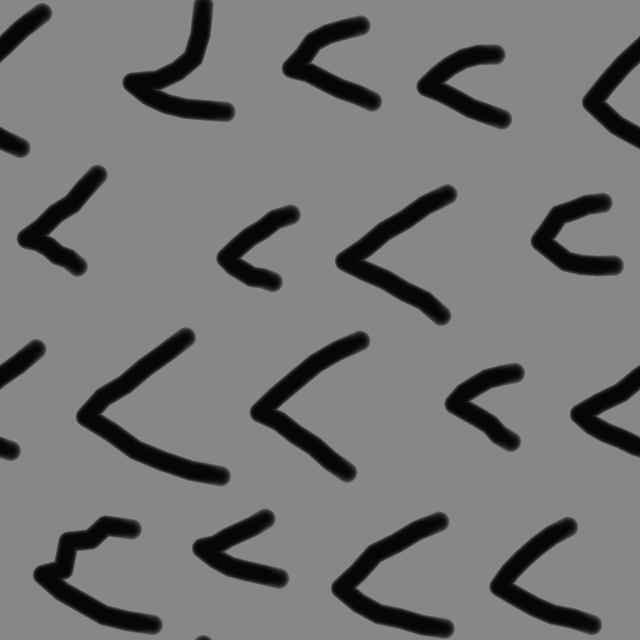
Reproduce this pattern procedurally as a WebGL 2 fragment shader.

```glsl
#version 300 es
precision highp float;
// Scattered black brush chevrons, all pointing left, on a flat grey ground; tiles seamlessly.

uniform vec2 u_resolution;
out vec4 fragColor;

// Three random values per cell of a 4 by 4 grid that wraps
vec3 hash(vec2 cell, uint salt) {
    uvec3 v = uvec3(uvec2(ivec2(cell) & 3), salt) * 1664525u + 1013904223u;
    v.x += v.y * v.z;
    v.y += v.z * v.x;
    v.z += v.x * v.y;
    v ^= v >> 16u;
    v.x += v.y * v.z;
    v.y += v.z * v.x;
    v.z += v.x * v.y;
    return vec3(v >> 8u) / 16777216.0;
}

vec2 direction(float angle) {
    return vec2(cos(angle), sin(angle));
}

float segmentDistance(vec2 p, vec2 a, vec2 b) {
    vec2 ab = b - a;
    float along = clamp(dot(p - a, ab) / dot(ab, ab), 0.0, 1.0);
    return length(p - a - ab * along);
}

// Ink of one hand-drawn arm from the origin to the tip, bowed to the outer side
float arm(vec2 p, vec2 tip, float outerSide, vec2 cell, uint salt) {
    const float radius = 0.067;
    vec2 outward = outerSide * normalize(vec2(-tip.y, tip.x));
    vec3 habit = hash(cell, salt);
    float bow = mix(-0.03, 0.07, habit.x);
    float wobble = habit.y > 0.94 ? 0.2 : 0.03;
    float dist = 9.0;
    vec2 start = vec2(0.0);
    for (int i = 1; i <= 5; i++) {
        float t = float(i) / 5.0;
        float jitter = wobble * (hash(cell, salt + uint(i)).x - 0.5);
        vec2 end = tip * t + outward * (bow * 4.0 * t * (1.0 - t) + jitter);
        dist = min(dist, segmentDistance(p, start, end));
        start = end;
    }
    // The brush edge is softer around the tip
    float hardness = mix(2.5, 6.0, smoothstep(0.0, 2.0 * radius, length(p - start)));
    return 1.0 - pow(min(dist / radius, 1.0), hardness);
}

// Two arms opening to the right, centred near the middle of the cell
float chevron(vec2 p, vec2 cell) {
    vec3 shape = hash(cell, 1u);
    vec3 lowerShape = hash(cell, 2u);
    float size = mix(0.42, 0.82, shape.x);
    float lowerAngle = mix(0.75, 0.15, mix(lowerShape.x, lowerShape.y, 0.6));
    vec2 upper = size * direction(mix(0.42, 0.82, shape.y));
    vec2 lower = size * mix(0.6, 1.3, lowerShape.x) * direction(-lowerAngle);
    vec2 middle = 0.5 * vec2(max(upper.x, lower.x), upper.y + lower.y);
    vec2 apex = 0.5 + 0.24 * (hash(cell, 3u).xy - 0.5) - middle;
    return max(arm(p - apex, upper, 1.0, cell, 10u),
               arm(p - apex, lower, -1.0, cell, 20u));
}

void main() {
    vec2 p = 4.0 * gl_FragCoord.xy / u_resolution;
    float ink = 0.0;

    // Staggered rows, with the neighbours that may reach into this cell
    for (int y = -1; y <= 1; y++) {
        float row = floor(p.y) + float(y);
        float shift = 0.5 * mod(row, 2.0);
        for (int x = -1; x <= 1; x++) {
            vec2 cell = vec2(floor(p.x - shift) + float(x), row);
            ink = max(ink, chevron(p - cell - vec2(shift, 0.0), cell));
        }
    }

    vec3 ground = vec3(0.53);
    vec3 black = vec3(0.022);
    fragColor = vec4(mix(ground, black, ink), 1.0);
}
```
